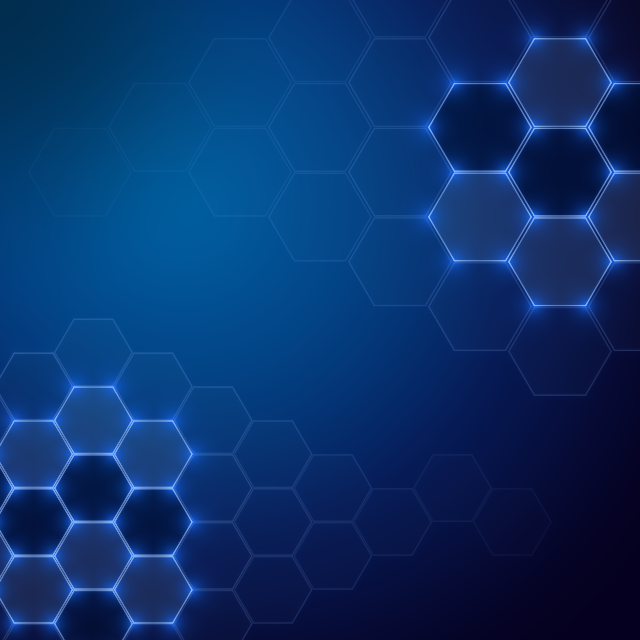
Reproduce this background procedurally as a Shadertoy shader.

```glsl
#define PI 3.14159265
#define LINE_WIDTH 0.0011
#define EDGE_BLOOM 0.0035
#define GLOW_RADIUS 0.013
#define GLOW_POWER 0.85
#define LIT_RADIUS 0.19
#define FAINT_LINE 0.20
#define HEX_HALF vec2(0.572, 0.489)

const vec3 GLOW_BLUE = vec3(0.08, 0.42, 1.0);
const vec3 LINE_PALE = vec3(0.66, 0.78, 0.95);
const vec3 GLASS_LIGHT = vec3(0.42, 0.53, 0.64);
const vec3 GLASS_DARK = vec3(0.0, 0.055, 0.18);

// Blue light spreading along the falling diagonal
vec3 background(vec2 uv) {
    vec2 p = uv - vec2(0.27, 0.70);
    vec2 diagonal = vec2(p.x - p.y, (p.x + p.y) * 1.1) * 0.7071;
    float r = length(diagonal);
    vec3 col = mix(vec3(0.0, 0.37, 0.63), vec3(0.01, 0.26, 0.52), smoothstep(0.0, 0.36, r));
    col = mix(col, vec3(0.025, 0.11, 0.35), smoothstep(0.26, 0.62, r));
    col = mix(col, vec3(0.02, 0.0, 0.12), smoothstep(0.48, 0.95, r));
    float corner = 1.0 - smoothstep(0.0, 0.5, distance(uv, vec2(0.0, 1.0)));
    return mix(col, vec3(0.0, 0.17, 0.28), corner * 0.85);
}

// Signed distance to a flat-topped hexagon
float hexDistance(vec2 p, vec2 halfSize) {
    vec2 q = abs(p);
    vec2 slant = normalize(vec2(halfSize.y, halfSize.x * 0.5));
    return max(q.y - halfSize.y, dot(q - vec2(halfSize.x, 0.0), slant));
}

// Distance to the closest hexagon corner
float cornerDistance(vec2 p, vec2 halfSize) {
    vec2 q = abs(p);
    return min(distance(q, vec2(halfSize.x, 0.0)),
               distance(q, vec2(halfSize.x * 0.5, halfSize.y)));
}

// Wedges that bound the two clusters of cells
bool inUpperCluster(vec2 c) {
    float low = max(min(0.94 - 0.56 * c.x, 0.73) - 0.02, 0.427);
    return c.y > low && c.y < 0.741 + 0.56 * c.x;
}

bool inLowerCluster(vec2 c) {
    float low = min(0.565 * c.x - 0.165, 0.18) - 0.013;
    float high = max(0.447 - 0.565 * abs(c.x - 0.146), 0.245) + 0.016;
    return c.x < 0.83 && c.y > low && c.y < high;
}

// Draws one honeycomb whose cells light up around the focus
vec3 honeycomb(vec3 col, vec2 uv, vec2 origin, vec2 pitch, vec2 focus, bool upper) {
    float aa = 1.0 / min(iResolution.x, iResolution.y);
    vec2 halfSize = HEX_HALF * pitch.y;
    float column = round((uv.x - origin.x) / pitch.x);
    float glow = 0.0, edge = 0.0, bloom = 0.0;

    for (int i = -1; i <= 1; i++) {
        float cx = column + float(i);
        float shift = 0.5 * mod(cx, 2.0);
        float nearestRow = round((uv.y - origin.y) / pitch.y - shift);
        for (int j = -1; j <= 1; j++) {
            vec2 cell = vec2(cx, nearestRow + float(j) + shift);
            vec2 center = origin + pitch * cell;
            bool shown = upper ? inUpperCluster(center) : inLowerCluster(center);
            if (!shown) continue;

            vec2 p = uv - center;
            float d = hexDistance(p, halfSize);
            float vertex = cornerDistance(p, halfSize);
            float away = distance(center, focus);
            float lit = 1.0 - smoothstep(LIT_RADIUS - 0.018, LIT_RADIUS + 0.02, away);
            float faint = exp(-2.8 * max(away - LIT_RADIUS, 0.0));

            // Glass fill, alternating in pairs of rows
            float tone = cos(PI * (cell.y - 0.25));
            float inside = 1.0 - smoothstep(-aa, aa, d);
            float alpha = tone > 0.0 ? 0.21 : 0.62;
            vec3 glass = tone > 0.0 ? GLASS_LIGHT : GLASS_DARK;
            col = mix(col, glass, inside * alpha * lit);
            col = mix(col, GLASS_LIGHT, inside * 0.045 * faint * (1.0 - lit));

            // Rim, whiter close to the corners
            float rim = 1.0 - smoothstep(LINE_WIDTH - aa * 0.5, LINE_WIDTH + aa * 0.5, abs(d));
            float spark = 0.5 + 0.5 * exp(-vertex / 0.018);
            float strength = mix(FAINT_LINE * faint, spark, lit);
            edge = max(edge, rim * strength);
            bloom = max(bloom, exp(-abs(d) / EDGE_BLOOM) * strength);
            glow = max(glow, exp(-vertex / GLOW_RADIUS) * lit);
        }
    }
    col = mix(col, GLOW_BLUE, glow * GLOW_POWER);
    col = mix(col, GLOW_BLUE, bloom * 0.3);
    return mix(col, LINE_PALE, edge * 0.85);
}

void mainImage(out vec4 fragColor, in vec2 fragCoord) {
    vec2 uv = fragCoord / iResolution.xy;
    vec3 col = background(uv);
    col = honeycomb(col, uv, vec2(0.875, 0.871), vec2(0.125, 0.140), vec2(0.90, 0.73), true);
    col = honeycomb(col, uv, vec2(0.0525, 0.2904), vec2(0.0935, 0.106), vec2(0.124, 0.206), false);
    fragColor = vec4(col, 1.0);
}
```
